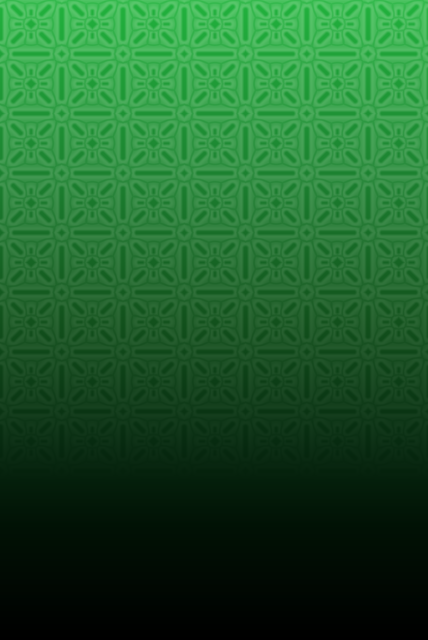
Write a Shadertoy shader that draws this pattern.

```glsl
// A lattice of rounded bars and eight-armed rosettes on a green gradient.
// Each mirrored tile takes the two nearest capsules: the nearest gives the
// pale rim, the tie between both gives the groove; all fades to black below.

const vec2  TILES        = vec2(6.985, 10.741);  // tiles across the canvas
const vec2  TILE_ORIGIN  = vec2(0.5075, 0.336);  // centre of the first rosette
const float RELIEF       = 0.27;                 // strength of the pale overlay
const float FADE_START   = 0.25;                 // height where the relief appears
const float EDGE         = 0.028;                // softness of the bar edges
const float GROOVE_WIDTH = 0.055;
const float GROOVE_LEVEL = 0.50;

const vec3 RIM_TINT = vec3(0.92, 1.00, 0.90);
const vec3 BRIGHT   = vec3(0.13, 0.70, 0.24);
const vec3 LEAF     = vec3(0.11, 0.51, 0.19);
const vec3 FOREST   = vec3(0.07, 0.32, 0.11);
const vec3 PINE     = vec3(0.025, 0.16, 0.06);
const vec3 NIGHT    = vec3(0.005, 0.07, 0.02);

// Vertical ramp, h = 0 at the bottom and 1 at the top
vec3 backdrop(float h) {
    vec3 c = mix(vec3(0.0), NIGHT, clamp(h / 0.18, 0.0, 1.0));
    c = mix(c, PINE,   clamp((h - 0.18) / 0.12, 0.0, 1.0));
    c = mix(c, FOREST, clamp((h - 0.30) / 0.20, 0.0, 1.0));
    c = mix(c, LEAF,   clamp((h - 0.50) / 0.23, 0.0, 1.0));
    return mix(c, BRIGHT, clamp((h - 0.73) / 0.27, 0.0, 1.0));
}

float capsule(vec2 p, vec2 a, vec2 b, float radius) {
    vec2 ab = b - a;
    float t = clamp(dot(p - a, ab) / dot(ab, ab), 0.0, 1.0);
    return length(p - a - ab * t) - radius;
}

float diamond(vec2 p, float radius) {
    return (abs(p.x) + abs(p.y) - radius) * 0.7071;
}

// Keeps the smallest distance in x and the second smallest in y
vec2 nearestTwo(vec2 best, float d) {
    return vec2(min(best.x, d), min(best.y, max(best.x, d)));
}

// Paleness of the ornament, p in the mirrored quarter tile (0 to 0.5)
float ornament(vec2 p) {
    vec2 d = vec2(1.0);

    // Rosette: core, short petals, diagonal arms
    d = nearestTwo(d, diamond(p, 0.085));
    d = nearestTwo(d, capsule(p, vec2(0.0, 0.17), vec2(0.0, 0.22), 0.026));
    d = nearestTwo(d, capsule(p, vec2(0.18, 0.0), vec2(0.24, 0.0), 0.024));
    d = nearestTwo(d, capsule(p, vec2(0.17), vec2(0.29), 0.040));

    // Lattice: horizontal bar, vertical bar, crossing stud
    d = nearestTwo(d, capsule(p, vec2(0.0, 0.5), vec2(0.27, 0.5), 0.038));
    d = nearestTwo(d, capsule(p, vec2(0.5, 0.0), vec2(0.5, 0.24), 0.042));
    d = nearestTwo(d, diamond(p - 0.5, 0.060));

    float rim = smoothstep(-EDGE, EDGE, d.x);
    float slope = mix(1.0, 0.72, smoothstep(0.03, 0.09, d.x));
    float groove = mix(GROOVE_LEVEL, 1.0, smoothstep(0.0, GROOVE_WIDTH, d.y - d.x));
    return rim * slope * groove;
}

void mainImage(out vec4 fragColor, in vec2 fragCoord) {
    vec2 uv = fragCoord / iResolution.xy;

    // Repeat the tile around each rosette and fold it into one quarter
    vec2 tile = fract(uv * TILES - TILE_ORIGIN + 0.5) - 0.5;
    float pale = ornament(abs(tile));

    // The relief weakens towards the dark end
    float fade = clamp((uv.y - FADE_START) / (1.0 - FADE_START), 0.0, 1.0);
    vec3 color = mix(backdrop(uv.y), RIM_TINT, pale * RELIEF * pow(fade, 0.85));

    fragColor = vec4(color, 1.0);
}
```
